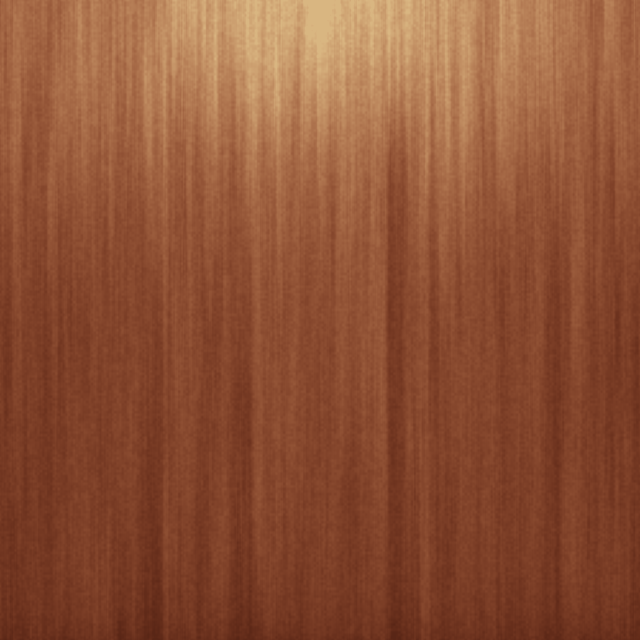
Write a WebGL 1 fragment shader that draws this texture.

```glsl
precision highp float;
// Vertical polished wood grain, lit by a warm glow from the top centre.

uniform vec2 u_resolution;

float hash(vec2 p) {
  vec3 q = fract(p.xyx * vec3(0.1031, 0.1030, 0.0973));
  q += dot(q, q.yzx + 33.33);
  return fract((q.x + q.y) * q.z);
}

// Value noise in -1..1; a larger plateau gives flatter cells across x.
float noise(vec2 p, float plateau) {
  vec2 cell = floor(p);
  vec2 f = fract(p);
  float fx = smoothstep(plateau, 1.0 - plateau, f.x);
  float fy = smoothstep(0.0, 1.0, f.y);
  float low = mix(hash(cell), hash(cell + vec2(1.0, 0.0)), fx);
  float high = mix(hash(cell + vec2(0.0, 1.0)), hash(cell + 1.0), fx);
  return mix(low, high, fy) * 2.0 - 1.0;
}

// Fibres from broad strips to hairlines, each shifted along its length.
float fibres(vec2 uv) {
  float sum = 0.0;
  float amplitude = 0.36;
  vec2 scale = vec2(24.0, 2.6);
  for (int i = 0; i < 5; i++) {
    float layer = float(i);
    float shift = noise(vec2(uv.x * scale.x, layer * 7.0), 0.25);
    vec2 offset = vec2(layer * 31.0, shift + layer * 13.0);
    sum += amplitude * noise(uv * scale + offset, 0.25);
    scale *= vec2(1.75, 1.35);
    amplitude *= 0.97;
  }
  return sum;
}

// Fine pores and slightly elongated flecks.
float pores(vec2 uv) {
  return 0.050 * noise(uv * 250.0, 0.0)
       + 0.025 * noise(uv * vec2(210.0, 75.0) + 17.0, 0.1)
       + 0.020 * noise(uv * 110.0 + 41.0, 0.0);
}

// Soft vertical stripe between two heights.
float stripe(vec2 uv, float centre, float halfWidth, float bottom, float top) {
  float across = 1.0 - smoothstep(halfWidth * 0.65, halfWidth * 1.35, abs(uv.x - centre));
  float along = smoothstep(bottom - 0.1, bottom + 0.1, uv.y)
              * (1.0 - smoothstep(top - 0.12, top + 0.12, uv.y));
  return across * along;
}

float darkStripes(vec2 uv) {
  float d = 0.10 * stripe(uv, 0.234, 0.020, -0.2, 0.78);
  d += 0.08 * stripe(uv, 0.377, 0.018, -0.2, 0.84);
  d += 0.09 * stripe(uv, 0.380, 0.015, 0.30, 0.48);
  d += 0.12 * stripe(uv, 0.619, 0.015, -0.2, 0.84);
  d += 0.09 * stripe(uv, 0.679, 0.007, 0.35, 0.80);
  d += 0.07 * stripe(uv, 0.864, 0.012, -0.2, 0.80);
  d += 0.06 * stripe(uv, 0.115, 0.025, 0.40, 0.62);
  return d;
}

float lightStripes(vec2 uv) {
  float l = 0.08 * stripe(uv, 0.259, 0.004, -0.2, 0.85);
  l += 0.05 * stripe(uv, 0.402, 0.008, 0.10, 1.2);
  l += 0.08 * stripe(uv, 0.663, 0.007, -0.2, 0.90);
  l += 0.06 * stripe(uv, 0.900, 0.008, 0.05, 0.90);
  l += 0.07 * stripe(uv, 0.432, 0.004, 0.75, 1.2);
  return l;
}

float lighting(vec2 uv) {
  vec2 d = (uv - vec2(0.5, 1.0)) / vec2(0.33, 0.23);
  float glow = 0.50 * exp(-dot(d, d));
  float side = (uv.x - 0.5) / 0.36;
  float body = 0.13 * exp(-side * side) * smoothstep(0.0, 0.5, uv.y);
  float upper = 0.25 * smoothstep(0.46, 0.96, uv.y);
  return 0.12 + 0.13 * uv.y + glow + body + upper;
}

float vignette(vec2 uv) {
  float side = min(uv.x, 1.0 - uv.x);
  return 0.09 * exp(-side * 22.0) + 0.17 * exp(-uv.y * 20.0);
}

vec3 woodColor(float tone) {
  vec3 base = vec3(0.43, 0.20, 0.12);
  vec3 warm = vec3(0.40, 0.29, 0.20);
  vec3 gold = vec3(-0.02, 0.15, 0.13);
  return base + tone * (warm + tone * gold);
}

void main() {
  vec2 uv = gl_FragCoord.xy / u_resolution;

  // Ragged fibre ends where the light fades
  float ragged = 0.045 * noise(vec2(uv.x * 48.0, 3.0), 0.2)
               + 0.025 * noise(vec2(uv.x * 110.0, 9.0), 0.2);
  float tone = lighting(uv + vec2(0.0, ragged * smoothstep(0.3, 0.7, uv.y)));

  // Grain is stronger in the lit upper part
  float contrast = mix(0.12, 0.18, smoothstep(0.35, 0.95, uv.y));
  tone += contrast * fibres(uv);
  tone += lightStripes(uv) - darkStripes(uv);
  tone += pores(uv) - vignette(uv);

  gl_FragColor = vec4(woodColor(clamp(tone, -0.2, 1.12)), 1.0);
}
```
